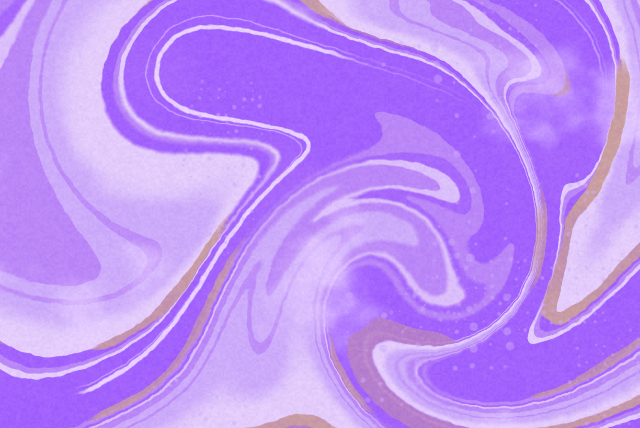
Give the GLSL for this background, as a WebGL 1 fragment shader.

```glsl
precision highp float;
// Violet marbled paint: swirling bands, gold seams, fine filaments, spatter and paper grain.
uniform vec2 u_resolution;

#define DEEP  vec3(0.635, 0.385, 0.99)
#define MID   vec3(0.73, 0.53, 0.97)
#define LIGHT vec3(0.80, 0.67, 0.98)
#define PALE  vec3(0.89, 0.80, 0.985)
#define MAUVE vec3(0.72, 0.51, 0.77)
#define GOLD  vec3(0.79, 0.62, 0.63)
#define FOLD_AMOUNT 0.17
#define FOLD_FREQ   3.2
#define BAND_COUNT  1.3
#define SEAM_WIDTH  0.010
#define GRAIN       0.036

float hash(vec2 p) {
  p = fract(p * vec2(0.1031, 0.1137));
  p += dot(p, p.yx + 33.33);
  return fract((p.x + p.y) * p.x * 17.0 + p.y * 41.0);
}

float noise(vec2 p) {
  vec2 i = floor(p), f = fract(p);
  f = f * f * f * (f * (f * 6.0 - 15.0) + 10.0);
  float low = mix(hash(i), hash(i + vec2(1.0, 0.0)), f.x);
  float high = mix(hash(i + vec2(0.0, 1.0)), hash(i + vec2(1.0)), f.x);
  return mix(low, high, f.y);
}

float fbm(vec2 p) {
  float sum = 0.0, amp = 0.5;
  for (int i = 0; i < 5; i++) {
    sum += amp * noise(p);
    p = mat2(1.6, 1.2, -1.2, 1.6) * p + 7.3;
    amp *= 0.5;
  }
  return sum / 0.97;
}

// Rotates paint around a centre, fading outwards.
vec2 twist(vec2 p, vec2 centre, float radius, float turn) {
  vec2 d = p - centre;
  float a = turn * exp(-dot(d, d) / (radius * radius));
  float c = cos(a), s = sin(a);
  return centre + mat2(c, s, -s, c) * d;
}

// Unwrapped band phase of the stirred paint.
float paintPhase(vec2 p) {
  p = twist(p, vec2(0.97, 0.36), 0.30, 2.7);
  p = twist(p, vec2(0.42, 0.66), 0.42, -2.0);
  p = twist(p, vec2(1.25, 0.72), 0.25, 1.8);
  for (int i = 1; i <= 4; i++) {
    float k = float(i);
    p += FOLD_AMOUNT / k * sin(k * FOLD_FREQ * p.yx + vec2(0.7, 2.1) * k);
  }
  return BAND_COUNT * (p.y + 0.4 * p.x + 0.7 * noise(p * 1.7 + 4.0)) + 0.1;
}

// Coverage of a line with given half width at distance d.
float stroke(float d, float halfWidth, float soft) {
  return 1.0 - smoothstep(halfWidth - soft, halfWidth + soft, abs(d));
}

// Scattered droplets, clustered by a slow noise.
float spatter(vec2 p, float scale, float pixel) {
  vec2 cell = floor(p * scale);
  float pick = hash(cell + 11.0);
  float radius = mix(0.06, 0.26, pick * pick);
  vec2 centre = 0.3 + 0.4 * vec2(hash(cell + 23.0), hash(cell + 57.0));
  float d = length(fract(p * scale) - centre);
  float cluster = smoothstep(0.66, 0.74, noise(p * 4.5 + 31.0));
  return stroke(d, radius, pixel * scale) * cluster * step(0.45, hash(cell + 71.0));
}

void main() {
  vec2 p = gl_FragCoord.xy / u_resolution.y;
  float pixel = 1.0 / u_resolution.y;

  // Band phase, its slope and a slightly ragged edge
  float e = 0.002;
  float phase = paintPhase(p);
  vec2 slope = vec2(paintPhase(p + vec2(e, 0.0)), paintPhase(p + vec2(0.0, e))) - phase;
  float grad = max(length(slope) / e, 0.3);
  float ragged = (fbm(p * 45.0) - 0.5) * 0.007;
  float t = fract(phase + ragged * grad);
  float wet = smoothstep(0.62, 0.85, noise(p * 3.1 + 17.0));
  float aa = min(grad * (0.7 * pixel + 0.005 * wet), 0.04);

  // Paint bands
  float wash = fbm(p * vec2(3.0, 5.0) + 2.0);
  vec3 deep = mix(DEEP, MID, 0.2 * smoothstep(0.5, 0.8, wash));
  vec3 color = mix(deep, PALE, smoothstep(0.40 - aa, 0.40 + aa, t));
  color = mix(color, MID, smoothstep(0.425 - aa, 0.425 + aa, t));
  color = mix(color, DEEP, smoothstep(0.45 - aa, 0.45 + aa, t));
  color = mix(color, PALE, smoothstep(0.50 - aa, 0.50 + aa, t));
  color = mix(color, LIGHT, smoothstep(0.56, 0.66, t + 0.12 * (wash - 0.5)));
  color = mix(color, MID, 0.8 * stroke(t - 0.73, 0.012, aa));
  color = mix(color, MID, smoothstep(0.81 - aa, 0.81 + aa, t));
  color = mix(color, PALE, 0.8 * stroke(t - 0.90, 0.014, aa));
  color = mix(color, DEEP, 0.8 * stroke(t - 0.93, 0.014, aa));
  color = mix(color, deep, smoothstep(1.0 - 2.0 * aa, 1.0, t));

  // Cloudy pale blooms
  float bloom = smoothstep(0.64, 0.80, fbm(p * 2.6 + 9.0));
  color = mix(color, PALE + 0.02, 0.7 * bloom);

  // Mauve stains and gold seams along the band edges
  float seam = (t - 0.50) / grad;
  float rim = (t - floor(t + 0.5)) / grad;
  float stain = smoothstep(0.56, 0.72, noise(p * 2.3 + 41.0));
  float stainWidth = 0.026 * stain;
  color = mix(color, MAUVE, 0.85 * step(0.01, stain) * stroke(seam + stainWidth, stainWidth, 0.002));
  float gilded = smoothstep(0.42, 0.58, noise(p * 2.8 + 5.0));
  float width = SEAM_WIDTH * gilded * (0.4 + 1.2 * noise(p * 7.0));
  float gold = max(stroke(seam, width, 0.002), 0.8 * stroke(rim, 0.7 * width, 0.002));
  color = mix(color, mix(MAUVE, GOLD, 0.6 + 0.4 * smoothstep(0.3, 0.6, wash)), gold * gilded);

  // Fine filaments drawn through the deep paint
  float drawn = smoothstep(0.48, 0.62, noise(p * 2.2 + 63.0));
  float thread = stroke((t - 0.24) / grad, 0.005 * drawn, pixel);
  thread = max(thread, 0.6 * stroke((t - 0.28) / grad, 0.0013, pixel));
  color = mix(color, PALE + 0.02, thread * drawn);

  // Droplets and paper tooth
  float drops = max(spatter(p, 24.0, pixel), spatter(p + 3.7, 50.0, pixel));
  color = mix(color, LIGHT, 0.5 * drops);
  float tooth = noise(p * 230.0) + 0.6 * noise(p * vec2(90.0, 140.0)) - 0.8;
  color += GRAIN * tooth * vec3(0.9, 1.1, 0.25);

  gl_FragColor = vec4(clamp(color, 0.0, 1.0), 1.0);
}
```
